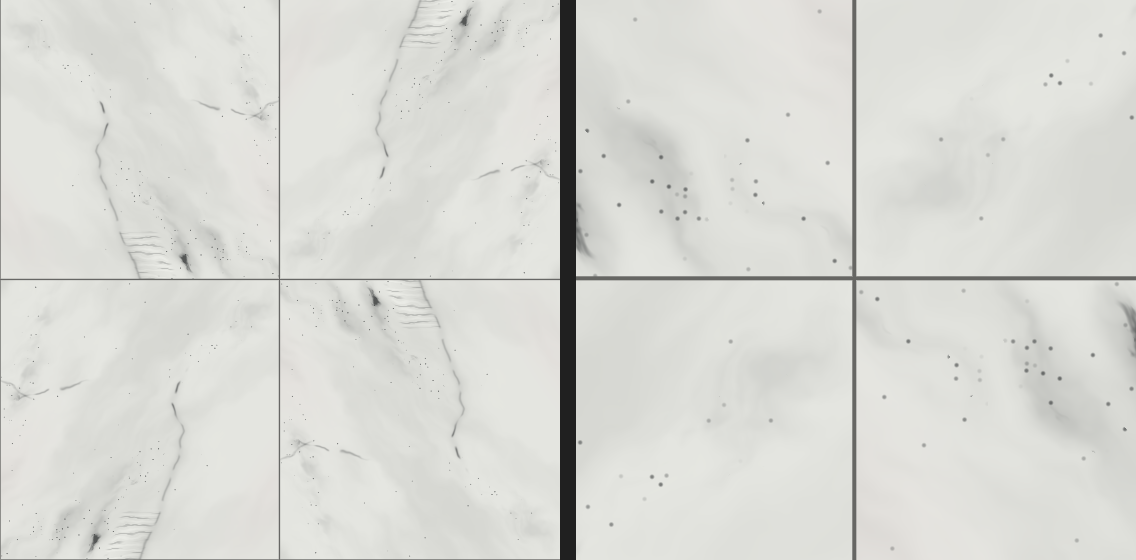
Left, the full canvas; right, a detail of the centre.
This texture is drawn by a Shadertoy shader. Its source:

```glsl
// Pale marble tiles, two across and two down, with thin dark grout.
// One veined slab is built from noise, soft stains, flecks and cracks;
// the right column flips it vertically, the bottom row horizontally.

const float TILES = 2.0;
const vec2 GROUT_PITCH = vec2(0.499, 0.501);
const float GROUT_HALF_WIDTH = 0.0012;
const vec3 GROUT = vec3(0.40, 0.40, 0.39);
const vec3 STONE = vec3(0.896, 0.900, 0.880);
const vec3 WARM_STONE = vec3(0.895, 0.885, 0.870);
const vec3 VEIN = vec3(0.27, 0.28, 0.28);
const float GRAIN_ANGLE = 0.85;
const float CLOUD_DEPTH = 0.055;
const float STAIN_DEPTH = 0.30;
const float FLECK_DEPTH = 0.75;
const float PIT_CELLS = 105.0;
const float RIDGES = 42.0;

float hash(vec2 p) {
    vec3 q = fract(vec3(p.xyx) * 0.1031);
    q += dot(q, q.yzx + 33.33);
    return fract((q.x + q.y) * q.z);
}

float noise(vec2 p) {
    vec2 i = floor(p), f = fract(p);
    f = f * f * (3.0 - 2.0 * f);
    return mix(mix(hash(i), hash(i + vec2(1, 0)), f.x),
               mix(hash(i + vec2(0, 1)), hash(i + vec2(1, 1)), f.x), f.y);
}

float fbm(vec2 p) {
    float sum = 0.0, amp = 0.533;
    for (int i = 0; i < 4; i++) {
        sum += amp * noise(p);
        p = mat2(1.6, 1.2, -1.2, 1.6) * p + 17.3;
        amp *= 0.5;
    }
    return sum;
}

// Coordinates along and across a direction
vec2 along(vec2 p, float angle) {
    vec2 d = vec2(cos(angle), sin(angle));
    return vec2(dot(p, d), dot(p, vec2(-d.y, d.x)));
}

// Soft elliptical patch
float haze(vec2 p, vec2 centre, float angle, vec2 size) {
    vec2 q = along(p - centre, angle) / size;
    return exp(-dot(q, q));
}

float strand(float d, float width) {
    return exp(-d * d / (width * width));
}

float band(float lo, float hi, float soft, float x) {
    return smoothstep(lo - soft, lo + soft, x) * (1.0 - smoothstep(hi - soft, hi + soft, x));
}

// Small scattered pits, more frequent where density is high
float pits(vec2 p, float density) {
    vec2 cell = floor(p * PIT_CELLS);
    vec2 centre = 0.3 + 0.4 * vec2(hash(cell + 5.1), hash(cell + 9.7));
    float d = length(fract(p * PIT_CELLS) - centre);
    float on = step(1.0 - density, hash(cell + 41.0));
    return on * (1.0 - smoothstep(0.08, 0.40, d)) * hash(cell + 73.0);
}

// Slab with the origin at its upper left, y downwards
vec3 marble(vec2 p) {
    vec2 warp = vec2(fbm(p * 9.0), fbm(p * 9.0 + 31.7)) - 0.5;
    vec2 w = p + 0.09 * warp;
    vec2 grain = along(w, GRAIN_ANGLE);

    // Where the veining gathers
    float cluster = haze(w, vec2(0.65, 0.90), 1.10, vec2(0.13, 0.026))
        + 0.62 * haze(w, vec2(0.76, 0.87), 1.00, vec2(0.15, 0.030))
        + 0.60 * haze(w, vec2(0.55, 0.69), 0.60, vec2(0.08, 0.040))
        + 0.45 * haze(w, vec2(0.43, 0.64), 0.80, vec2(0.07, 0.025))
        + 0.70 * haze(w, vec2(0.92, 0.37), 1.10, vec2(0.11, 0.040))
        + 0.42 * haze(w, vec2(0.86, 0.14), 1.10, vec2(0.15, 0.035))
        + 0.42 * haze(w, vec2(0.16, 0.17), 0.60, vec2(0.18, 0.045))
        + 0.40 * haze(w, vec2(0.95, 0.95), 0.80, vec2(0.10, 0.030));

    // Broad clouds, calmer in the lower left
    float crackX = 0.336 + 0.36 * (p.y - 0.54) + 0.095 * (1.0 - smoothstep(0.43, 0.55, p.y))
        - 0.2 * max(0.42 - p.y, 0.0);
    float veined = smoothstep(-0.25, 0.10, p.x - crackX);
    float cloud = smoothstep(0.44, 0.78, fbm(grain * vec2(2.2, 6.5) + 3.0));
    float warm = haze(p, vec2(0.98, 0.68), 1.0, vec2(0.25, 0.12))
        + haze(p, vec2(0.0, 0.72), 1.0, vec2(0.35, 0.10));
    vec3 color = mix(STONE, WARM_STONE, min(warm, 1.0));
    color -= CLOUD_DEPTH * cloud * mix(0.45, 1.0, veined);
    color += 0.012 * (fbm(grain * vec2(12.0, 30.0)) - 0.5) * veined;

    // Stains, flecks and pits
    float fine = fbm(grain * vec2(16.0, 30.0) + 8.0);
    float stain = cluster * smoothstep(0.36, 0.72, fbm(grain * vec2(8.0, 18.0) + 20.0));
    float fleck = smoothstep(0.96, 1.27, fine + 0.6 * cluster);
    float ink = STAIN_DEPTH * stain + FLECK_DEPTH * fleck;
    ink += 0.7 * pits(p, 0.006 * veined + 0.16 * cluster);

    // Long crack and the finer branches at the right
    float broken = smoothstep(0.30, 0.62, noise(p * 26.0));
    float bend = p.x - crackX + 0.045 * warp.x;
    float strength = 0.22 + 0.35 * band(0.36, 0.47, 0.03, p.y);
    ink += strength * broken * strand(bend, 0.0045) * smoothstep(0.30, 0.36, p.y);
    ink += 0.07 * strand(bend, 0.018) * smoothstep(0.30, 0.40, p.y);
    float branch = w.y - 0.34 - 0.28 * (w.x - 0.68);
    ink += 0.32 * broken * strand(branch, 0.005) * band(0.70, 0.93, 0.04, p.x);
    float fork = w.y - 0.41 + 0.9 * (w.x - 0.90);
    ink += 0.25 * broken * strand(fork, 0.006) * band(0.89, 1.0, 0.02, p.x);

    // Crumpled patch of fine level ridges beside the crack
    float patchMask = band(0.0, 0.12, 0.012, bend) * smoothstep(0.81, 0.85, p.y);
    float ridge = sin(6.2832 * (p.y * RIDGES + 2.2 * fbm(p * vec2(9.0, 14.0))));
    float torn = smoothstep(0.25, 0.65, noise(p * vec2(22.0, 48.0)));
    ink += 0.24 * patchMask * torn * smoothstep(0.55, 1.0, ridge);
    color += 0.025 * patchMask * smoothstep(0.3, 1.0, -ridge);

    return mix(color, VEIN, clamp(ink, 0.0, 0.9));
}

void mainImage(out vec4 fragColor, in vec2 fragCoord) {
    vec2 uv = fragCoord / iResolution.xy;
    vec2 tile = floor(uv * TILES);
    vec2 p = fract(uv * TILES);
    p.y = 1.0 - p.y;
    if (tile.x > 0.5) p.y = 1.0 - p.y;
    if (tile.y < 0.5) p.x = 1.0 - p.x;

    // Grout on the left, bottom and inner joints
    vec2 joint = GROUT_PITCH * min(round(uv / GROUT_PITCH), TILES - 1.0);
    vec2 d = abs(uv - joint);
    float aa = 0.7 / iResolution.y;
    float grout = 1.0 - smoothstep(-aa, aa, min(d.x, d.y) - GROUT_HALF_WIDTH);
    fragColor = vec4(mix(marble(p), GROUT, grout), 1.0);
}
```
